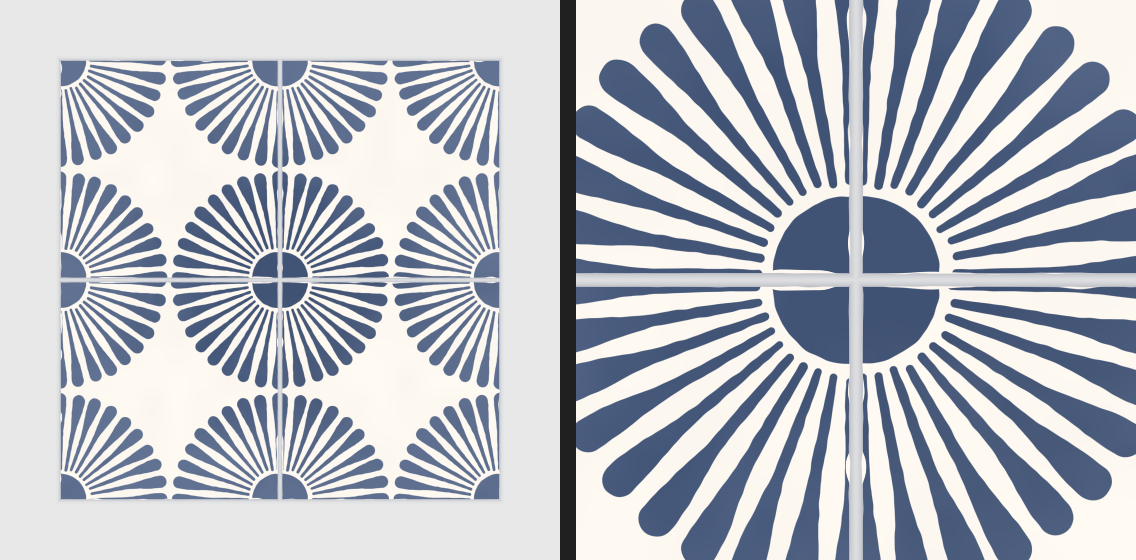
Left: the whole. Right: its middle third, enlarged.
A Shadertoy shader for this pattern:

```glsl
// Four cement tiles on a pale ground, each with a quarter sunburst in every corner.
// Space is folded to the nearest tile corner; petals repeat by angle as tapered
// distance shapes, with hashed wobble, mottled pigment and slightly worn edges.

#define TILES 2.0          // tiles across and down
#define PITCH 0.3958       // tile spacing, canvas units
#define TILE 0.388         // tile side, canvas units
#define PETALS 36.0        // petals in a full circle
#define HUB 0.118          // radii below are in tile sides
#define PETAL_IN 0.142
#define PETAL_OUT 0.463
#define GROUND vec3(0.910, 0.911, 0.913)
#define SHADOW vec3(0.74, 0.75, 0.78)
#define CREAM vec3(0.995, 0.975, 0.945)
#define BLUE_DARK vec3(0.255, 0.325, 0.455)
#define BLUE_LIGHT vec3(0.375, 0.440, 0.565)

float hash(vec2 p) {
    return fract(sin(dot(p, vec2(127.1, 311.7))) * 43758.5453);
}

float noise(vec2 p) {
    vec2 i = floor(p), f = fract(p);
    f = f * f * (3.0 - 2.0 * f);
    return mix(mix(hash(i), hash(i + vec2(1, 0)), f.x),
               mix(hash(i + vec2(0, 1)), hash(i + vec2(1, 1)), f.x), f.y);
}

// Club-shaped petal lying along +x: thin stem, round swollen tip
float petal(vec2 v, float seed) {
    float tip = PETAL_OUT + 0.008 * (seed - 0.5);
    float x = clamp(v.x, PETAL_IN + 0.012 * (seed - 0.5), tip);
    float t = (x - PETAL_IN) / (tip - PETAL_IN);
    float bend = 0.0025 * sin(5.0 * t + 6.283 * seed) * t;
    float width = 0.0062 + 0.0075 * t + 0.0135 * smoothstep(0.5, 0.98, t);
    width *= 0.95 + 0.1 * fract(seed * 7.3);
    return length(v - vec2(x, bend)) - width;
}

// Hub and petals around the corner at the origin
float sunburst(vec2 c, vec2 corner) {
    float r = length(c), a = atan(c.y, c.x);
    float stepAngle = 6.2831853 / PETALS;
    float k = floor(a / stepAngle + 0.5);
    float seed = hash(corner * 3.7 + vec2(k, 1.3));
    float da = a - k * stepAngle - 0.016 * (seed - 0.5);
    return min(r - HUB, petal(r * vec2(cos(da), sin(da)), seed));
}

void mainImage(out vec4 fragColor, in vec2 fragCoord) {
    float size = min(iResolution.x, iResolution.y);
    vec2 p = (fragCoord - 0.5 * iResolution.xy) / size;
    float aa = 0.75 / (size * TILE);

    // Nearest tile, its local frame and nearest corner
    vec2 id = clamp(floor(p / PITCH + 0.5 * TILES), 0.0, TILES - 1.0);
    vec2 q = (p - (id + 0.5 - 0.5 * TILES) * PITCH) / TILE;
    vec2 corner = vec2(q.x < 0.0 ? -1.0 : 1.0, q.y < 0.0 ? -1.0 : 1.0);
    vec2 c = 0.5 - abs(q);
    float edge = -min(c.x, c.y);

    // Ground and soft contact shadow, which also shades the joints
    vec3 col = mix(GROUND, SHADOW, exp(-max(edge, 0.0) / 0.007));

    // Cream body with faint mottling and slightly chipped sides
    float chip = 0.004 * (noise(p * 110.0) - 0.5);
    float body = 1.0 - smoothstep(-aa, aa, edge + chip);
    vec3 glaze = CREAM * (0.988 + 0.018 * noise(p * 22.0));

    // Pigment: darker toward the canvas centre, cloudy, worn at the sides
    float fade = smoothstep(0.04, 0.42, length(p));
    float cloud = noise(p * 16.0) + 0.5 * noise(p * 55.0) - 0.75;
    vec3 blue = mix(BLUE_DARK, BLUE_LIGHT, clamp(fade + 0.35 * cloud, 0.0, 1.0));
    blue *= 0.98 + 0.04 * hash(id + 5.0);
    float wobble = 0.002 * (noise(q * 60.0 + 9.0) - 0.5);
    float paint = sunburst(max(c, 0.0), corner) + wobble;
    float wear = edge + 0.007 * smoothstep(0.55, 0.9, noise(p * 45.0 + 31.0));
    paint = max(paint, wear);
    glaze = mix(glaze, blue, 1.0 - smoothstep(-aa, aa, paint));

    fragColor = vec4(mix(col, glaze, body), 1.0);
}
```
